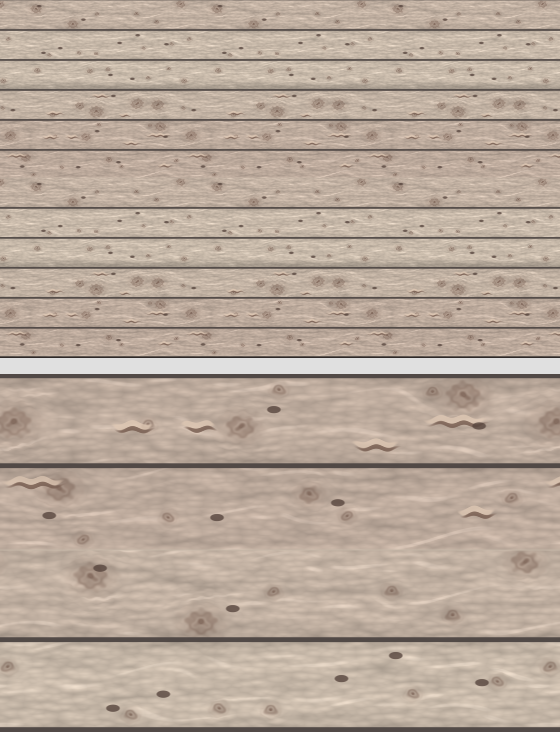
Top, the full canvas; bottom, a detail of the centre.
Give the GLSL for this texture, as a WebGL 1 fragment shader.

```glsl
precision highp float;

uniform vec2 u_resolution;

// Lengths are in plank heights, with y running downwards.
const vec2 VIEW = vec2(18.58, 11.94);
const vec2 TILE = vec2(6.0, 5.934);
const float TAU = 6.28319;
const float GAP_HALF = 0.027;

const vec3 ROSY_WOOD = vec3(0.735, 0.662, 0.608);
const vec3 PALE_WOOD = vec3(0.785, 0.730, 0.668);
const vec3 KNOT_BROWN = vec3(0.47, 0.37, 0.32);
const vec3 SPECK_DARK = vec3(0.34, 0.27, 0.24);
const vec3 SPLINTER_PALE = vec3(0.88, 0.79, 0.71);
const vec3 GAP_DARK = vec3(0.30, 0.27, 0.26);

vec2 hash2(vec2 p) {
    vec2 q = vec2(dot(p, vec2(127.1, 311.7)), dot(p, vec2(269.5, 183.3)));
    return fract(sin(q) * 43758.5);
}

// Distance to the nearest scattered point, wrapping along x.
float cellular(vec2 p, float period) {
    vec2 cell = floor(p);
    float nearest = 1.0;
    for (int j = -1; j <= 1; j++) {
        for (int i = -1; i <= 1; i++) {
            vec2 c = cell + vec2(float(i), float(j));
            vec2 point = c + hash2(vec2(mod(c.x, period), c.y));
            nearest = min(nearest, length(point - p));
        }
    }
    return nearest;
}

// Wavy growth lines from layered sines.
float growthLines(vec2 p, float seed) {
    float w = p.x * TAU / TILE.x;
    float v = p.y + 0.06 * sin(2.0 * w + seed) + 0.03 * sin(5.0 * w + 2.3 * seed + 4.0 * p.y);
    return 0.40 * sin(13.0 * v + seed + 2.0 * sin(w + seed))
         + 0.35 * sin(31.0 * v + 2.5 * sin(3.0 * w + 5.0 * p.y))
         + 0.25 * sin(58.0 * v + 2.0 * sin(4.0 * w - seed + 7.0 * p.y));
}

// Offset from a mark scattered in slot key.x of a plank.
vec2 toMark(vec2 p, vec2 key) {
    vec2 h = hash2(key);
    vec2 d = p - vec2(key.x + h.x, mix(0.14, 0.86, h.y));
    d.x -= TILE.x * floor(d.x / TILE.x + 0.5);
    return d;
}

float ellipse(vec2 d, vec2 radius, float blur) {
    float edge = blur / radius.y;
    return 1.0 - smoothstep(1.0 - edge, 1.0 + edge, length(d / radius));
}

float lineMask(float d, float halfWidth, float blur) {
    return 1.0 - smoothstep(halfWidth - blur, halfWidth + blur, abs(d));
}

vec3 plank(vec2 p, float row, float blur) {
    float knots = 0.0;
    float specks = 0.0;
    float splinters = 0.0;
    float cracks = 0.0;
    float bend = 0.0;
    for (int i = 0; i < 6; i++) {
        vec2 key = vec2(float(i), row);
        vec2 traits = hash2(key + 7.3);

        // Knots bend the grain around them.
        vec2 d = toMark(p, key);
        float size = mix(0.055, 0.19, pow(traits.x, 3.0));
        float r = length(d / vec2(1.25 * size, size));
        r += 0.18 * sin(38.0 * d.x + 3.0 * traits.y) * sin(47.0 * d.y);
        knots += exp(-r * r) * (0.62 + 0.22 * cos(8.0 * r));
        bend -= 0.6 * d.y * exp(-0.3 * r * r);

        // Small dark specks.
        d = toMark(p, key + vec2(0.0, 20.0));
        specks += step(0.5, traits.y) * ellipse(d, vec2(0.075, 0.04), blur);

        // Splintered cracks on the lower planks of the tile.
        d = toMark(p, key + vec2(0.0, 40.0));
        d.y += 0.018 * sin(24.0 * d.x + TAU * traits.x);
        float worn = step(2.5, row) * step(0.45, fract(traits.x + traits.y));
        vec2 reach = vec2(mix(0.14, 0.36, traits.y), 0.045);
        splinters += worn * ellipse(d, reach, blur);
        cracks += worn * ellipse(d - vec2(0.03, 0.045), reach * vec2(0.9, 0.55), blur);
    }

    // Plank tone, growth lines and fine fibres.
    float paleness = 0.5 + 0.5 * cos(1.05 * (row - 1.7));
    vec3 wood = mix(ROSY_WOOD, PALE_WOOD, paleness);
    vec2 grainPos = vec2(p.x, p.y + bend);
    float lines = growthLines(grainPos, 2.7 * row + 1.0);
    vec2 fibrePos = vec2(grainPos.x, grainPos.y + 11.0 * row);
    float fibres = cellular(fibrePos * vec2(2.0, 13.0), 12.0) - 0.45;
    float flecks = cellular(fibrePos * vec2(7.0, 17.0) + vec2(0.0, 5.0), 42.0) - 0.45;
    wood *= 1.0 + 0.055 * lines - 0.14 * fibres - 0.10 * flecks;
    wood += 0.05 * smoothstep(0.5, 0.9, lines);

    // The third plank has a shaded lower side.
    float isThird = 1.0 - step(0.5, abs(row - 2.0));
    wood *= 1.0 - 0.14 * isThird * smoothstep(0.68, 0.92, p.y);

    wood = mix(wood, KNOT_BROWN, clamp(knots, 0.0, 0.8));
    wood = mix(wood, SPLINTER_PALE, 0.75 * min(splinters, 1.0));
    wood = mix(wood, KNOT_BROWN, 0.85 * min(cracks, 1.0));
    return mix(wood, SPECK_DARK, 0.8 * min(specks, 1.0));
}

void main() {
    vec2 uv = gl_FragCoord.xy / u_resolution;
    vec2 view = vec2(uv.x, 1.0 - uv.y) * VIEW;
    vec2 p = mod(view, TILE);
    float row = min(floor(p.y), 5.0);
    float blur = 0.6 * VIEW.y / u_resolution.y;
    vec3 color = plank(vec2(p.x, p.y - row), row, blur);

    // Dark gaps between planks, but only a faint seam where tiles meet.
    float joint = clamp(floor(p.y + 0.5), 1.0, 5.0);
    float gapDistance = p.y - joint;
    color *= 1.0 - 0.12 * exp(-14.0 * abs(gapDistance));
    color = mix(color, GAP_DARK, 0.95 * lineMask(gapDistance, GAP_HALF, blur));
    float seam = min(p.y, TILE.y - p.y);
    color = mix(color, PALE_WOOD, 0.5 * lineMask(seam, 0.012, blur));

    // Outer edges at the top and bottom.
    color = mix(color, GAP_DARK, 0.6 * lineMask(view.y, 0.018, blur));
    color = mix(color, 0.6 * GAP_DARK, lineMask(VIEW.y - view.y, 0.055, blur));
    gl_FragColor = vec4(color, 1.0);
}
```
